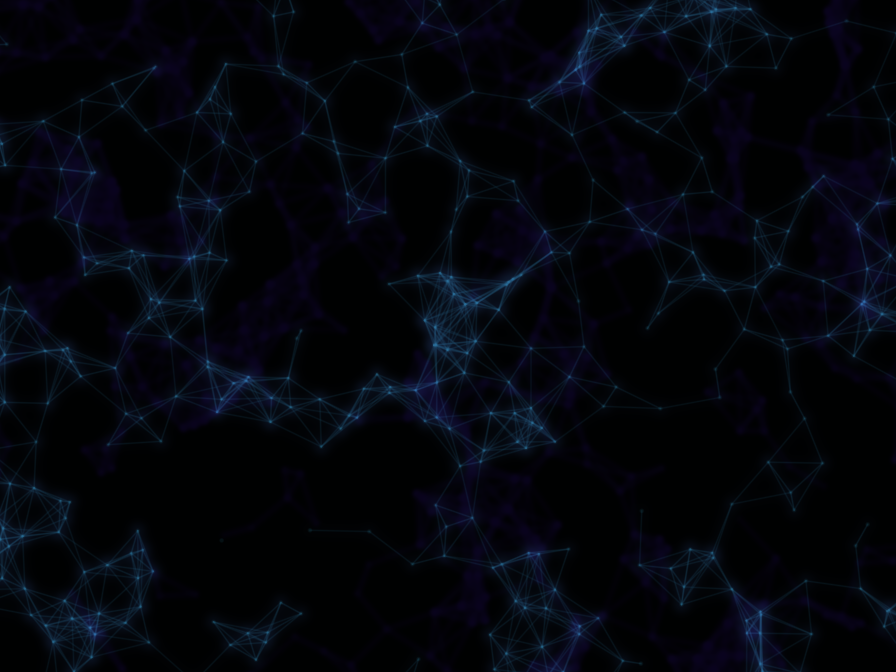
This background is drawn by a WebGL 2 fragment shader. Its source:

```glsl
#version 300 es
precision highp float;
// Two layers of a node network on black: sharp teal links in front and
// blurred violet links behind. Nodes are scattered unevenly over a grid;
// every pair closer than the link length is joined by a glowing segment.

uniform vec2 u_resolution;
out vec4 fragColor;

// Lengths are fractions of the canvas height.
#define LINK_LENGTH 0.090
#define LINE_WIDTH 0.0018
#define NODE_RADIUS 0.0030
#define GLOW_WIDTH 0.0120
#define BLUR_WIDTH 0.0055
#define FRONT_CLUMPING 0.9
#define BACK_CLUMPING 1.6
#define MAX_PER_CELL 7
#define LONG_LINK_FADE 0.50

const vec3 BASE_COLOR = vec3(0.000, 0.003, 0.004);
const vec3 LINE_COLOR = vec3(0.041, 0.128, 0.165);
const vec3 GLOW_COLOR = vec3(0.0075, 0.0125, 0.0235);
const vec3 NODE_COLOR = vec3(0.018, 0.060, 0.070);
const vec3 BACK_COLOR = vec3(0.015, 0.004, 0.046);

// Integer hash giving three values from 0 to 1.
vec3 hash3(ivec3 key) {
    uvec3 v = uvec3(key + 1000) * 1664525u + 1013904223u;
    v.x += v.y * v.z;
    v.y += v.z * v.x;
    v.z += v.x * v.y;
    v ^= v >> 16u;
    v.x += v.y * v.z;
    v.y += v.z * v.x;
    v.z += v.x * v.y;
    return vec3(v >> 8u) / 16777216.0;
}

float segmentDistance(vec2 p, vec2 a, vec2 b) {
    vec2 ab = b - a;
    float t = clamp(dot(p - a, ab) / max(dot(ab, ab), 1e-8), 0.0, 1.0);
    return length(p - a - ab * t);
}

// Antialiased coverage of a stroke or dot of the given half width.
float coverage(float dist, float halfWidth, float pixel) {
    return 1.0 - smoothstep(halfWidth - pixel, halfWidth + pixel, dist);
}

// Compresses a sum of overlapping strokes towards a limit.
float saturateSum(float sum, float limit) {
    return limit * (1.0 - exp(-sum / limit));
}

// Returns summed line coverage, summed soft glow and node coverage.
vec3 network(vec2 p, int seed, float clumping, float glowWidth, float pixel) {
    // Cells are large enough for 3 x 3 of them to hold all nearby links.
    float cellSize = LINK_LENGTH + 2.0 * glowWidth;
    ivec2 home = ivec2(floor(p / cellSize));
    vec2 nodes[9 * MAX_PER_CELL];
    int count = 0;
    float dots = 0.0;

    // Gather the nodes around this point.
    for (int y = -1; y <= 1; y++) {
        for (int x = -1; x <= 1; x++) {
            ivec2 cell = home + ivec2(x, y);
            float crowd = pow(hash3(ivec3(cell, seed)).x, clumping);
            int cellCount = int(crowd * float(MAX_PER_CELL + 1));
            for (int i = 0; i < min(cellCount, MAX_PER_CELL); i++) {
                vec2 offset = hash3(ivec3(cell, seed + i + 1)).xy;
                vec2 node = (vec2(cell) + offset) * cellSize;
                dots = max(dots, coverage(length(p - node), NODE_RADIUS, pixel));
                nodes[count++] = node;
            }
        }
    }

    // Join every close pair, dimming the longer links.
    float lines = 0.0;
    float glow = 0.0;
    for (int i = 1; i < count; i++) {
        for (int j = 0; j < i; j++) {
            float span = distance(nodes[i], nodes[j]) / LINK_LENGTH;
            if (span > 1.0) continue;
            float strength = mix(1.0, LONG_LINK_FADE, span);
            float dist = segmentDistance(p, nodes[i], nodes[j]);
            float spread = dist / glowWidth;
            lines += strength * coverage(dist, 0.5 * LINE_WIDTH, pixel);
            glow += strength * exp(-spread * spread);
        }
    }
    return vec3(lines, glow, dots);
}

void main() {
    vec2 p = gl_FragCoord.xy / u_resolution.y;
    float pixel = 1.0 / u_resolution.y;

    vec3 front = network(p, 17, FRONT_CLUMPING, GLOW_WIDTH, pixel);
    vec3 back = network(p, 71, BACK_CLUMPING, BLUR_WIDTH, pixel);

    vec3 color = BASE_COLOR;
    color += BACK_COLOR * saturateSum(back.y, 2.5);
    color += GLOW_COLOR * saturateSum(front.y, 9.0);
    color += LINE_COLOR * saturateSum(front.x, 2.2);
    color += NODE_COLOR * front.z;
    fragColor = vec4(color, 1.0);
}
```
